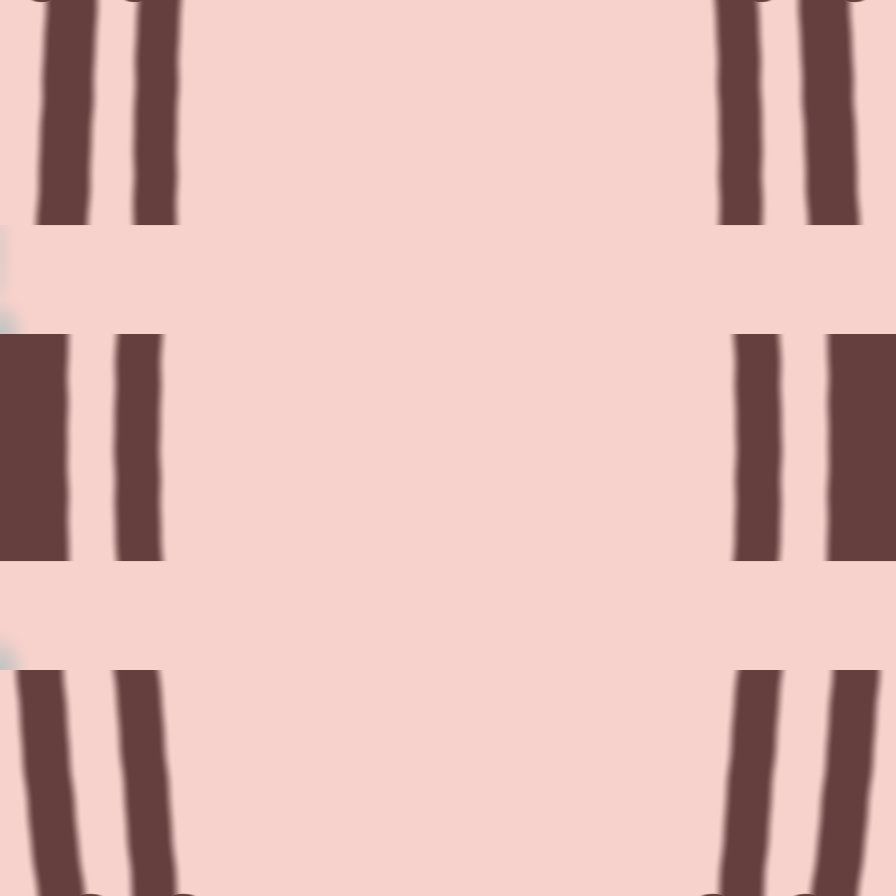
Write a WebGL 2 fragment shader that draws this pattern.

```glsl
#version 300 es
precision highp float;

uniform vec2 u_resolution;
out vec4 fragColor;

const vec3 BLUSH = vec3(0.968, 0.820, 0.798);
const vec3 MAROON = vec3(0.396, 0.243, 0.243);
const vec3 GREY_TINT = vec3(0.77, 0.77, 0.77);

const float ROW_PERIOD = 0.375;
const float ROW_HEIGHT = 0.2539;
const float ROW_START = -0.0026;
const float EDGE_SOFTNESS = 0.0075;

// Quadratic through the top, middle and bottom positions
float bend(vec3 stops, float t) {
    float s = 1.0 - t;
    return stops.x * s * (1.0 - 2.0 * t) + stops.y * 4.0 * s * t + stops.z * t * (2.0 * t - 1.0);
}

// Slight unevenness along a stripe
float wobble(float t, float phase) {
    return 0.0004 * sin(t * 17.0 + phase) + 0.0003 * sin(t * 31.0 + phase * 2.3);
}

// Soft-edged stripe around a curved centre line
float stripe(float x, float t, vec3 centres, float halfWidth, float phase) {
    float d = abs(x - bend(centres, t) - wobble(t, phase)) - halfWidth;
    return 1.0 - smoothstep(-EDGE_SOFTNESS, EDGE_SOFTNESS, d);
}

// Inner and outer stripes of one row
float stripePair(float x, float t, float row) {
    vec3 outerCentres = vec3(0.0800, 0.0749, 0.0697);
    vec3 innerCentres = vec3(0.1777, 0.1740, 0.1732);
    vec2 halfWidths = vec2(0.0286, 0.0240);
    if (row > 1.5) {
        outerCentres = vec3(0.0449, 0.0545, 0.0684);
        innerCentres = vec3(0.1523, 0.1628, 0.1728);
        halfWidths = vec2(0.0262, 0.0250);
    } else if (row > 0.5) {
        outerCentres = vec3(0.0280, 0.0270, 0.0288);
        innerCentres = vec3(0.1556, 0.1532, 0.1556);
        halfWidths = vec2(0.0485, 0.0254);
    }
    float outer = stripe(x, t, outerCentres, halfWidths.x, row * 2.1);
    float inner = stripe(x, t, innerCentres, halfWidths.y, row * 2.1 + 1.0);
    return max(outer, inner);
}

// Sharp horizontal cut at both ends of a row
float rowMask(float y, float height, float aa) {
    return smoothstep(-aa, aa, y) * (1.0 - smoothstep(height - aa, height + aa, y));
}

// Shallow oval cap
float cap(vec2 p, vec2 centre, vec2 radii) {
    return 1.0 - smoothstep(0.5, 1.1, length((p - centre) / radii));
}

// Faint stain fading from the left border
float stain(vec2 p, vec2 centre, vec2 radii) {
    return 1.0 - smoothstep(0.0, 1.0, length((p - centre) / radii));
}

void main() {
    vec2 uv = gl_FragCoord.xy / u_resolution;
    vec2 p = vec2(uv.x, 1.0 - uv.y);
    float aa = 0.5 / u_resolution.y;

    // Left half mirrored across the middle
    vec2 m = vec2(0.5 - abs(p.x - 0.5), p.y);

    // Repeated rows, counted downwards
    float row = floor((p.y - ROW_START) / ROW_PERIOD);
    float localY = p.y - ROW_START - row * ROW_PERIOD;
    float mask = rowMask(localY, ROW_HEIGHT, aa);
    float ink = mask * stripePair(m.x, clamp(localY / ROW_HEIGHT, 0.0, 1.0), row);

    // Thin caps on the upper and lower borders
    for (int i = 0; i < 2; i++) {
        float shift = float(i) * 0.104;
        ink = max(ink, cap(m, vec2(0.048 + shift, 0.0), vec2(0.014, 0.003)));
        ink = max(ink, cap(m, vec2(0.099 + shift, 1.0), vec2(0.016, 0.003)));
    }

    // Pale grey stains in the two gaps
    float tint = 0.0;
    for (int i = 0; i < 2; i++) {
        float gapEnd = ROW_START + ROW_PERIOD * float(i + 1);
        tint = max(tint, stain(p, vec2(0.0, gapEnd), vec2(0.036, 0.048)));
    }
    tint = max(tint, 0.4 * stain(p, vec2(0.0, 0.285), vec2(0.018, 0.09)));
    tint *= 1.0 - mask;

    vec3 color = mix(BLUSH, GREY_TINT, tint);
    color = mix(color, MAROON, ink);
    fragColor = vec4(color, 1.0);
}
```
